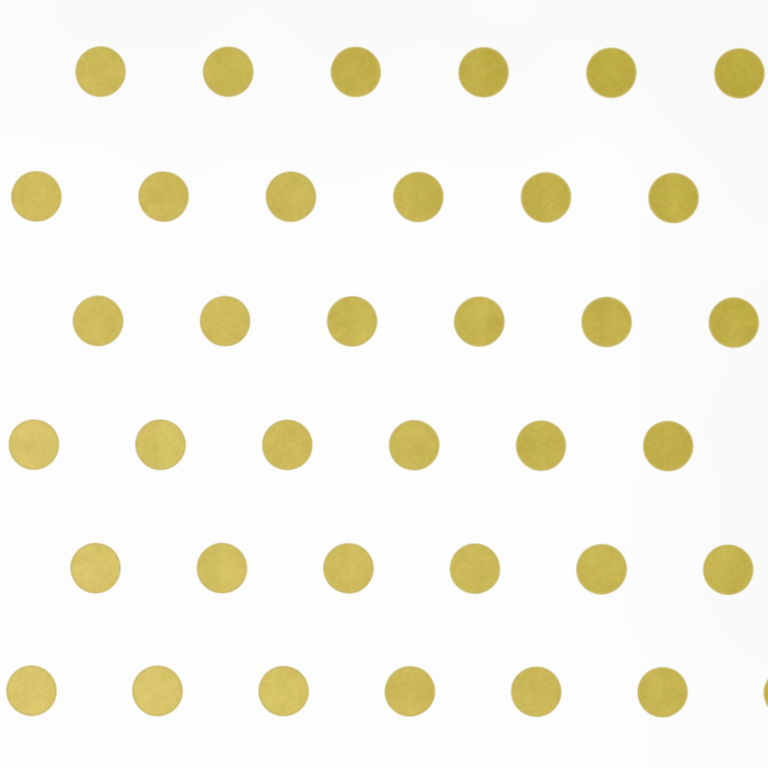
Write a Shadertoy shader that draws this pattern.

```glsl
// Staggered rows of metallic gold foil dots on near-white paper.
// Each pixel finds its nearest dot on a slightly tapering half-drop grid,
// then shades the disc with a diagonal tone, a soft sheen, grain and a pale rim.

float hash(vec2 p) {
    return fract(sin(dot(p, vec2(127.1, 311.7))) * 43758.5453);
}

float noise(vec2 p) {
    vec2 i = floor(p), f = fract(p);
    f = f * f * (3.0 - 2.0 * f);
    return mix(mix(hash(i), hash(i + vec2(1, 0)), f.x),
               mix(hash(i + vec2(0, 1)), hash(i + vec2(1, 1)), f.x), f.y);
}

// Centre of a dot, with y measured downward from the top edge
vec2 dotCentre(vec2 cell) {
    float odd = mod(cell.y, 2.0);
    float pitch = 0.1661 - 0.0004 * cell.y;
    float x = 0.1309 - 0.0016 * cell.y - 0.082 * odd
            + pitch * cell.x + 0.00005 * cell.x * cell.x;
    float y = 0.0932 + 0.163 * cell.y - 0.00035 * cell.y * cell.y + 0.0025 * x * x;
    return vec2(x, y);
}

// Column and row of the nearest dot
vec2 nearestCell(vec2 p) {
    float row = round((p.y - 0.0932) / 0.1613);
    float start = dotCentre(vec2(0.0, row)).x;
    return vec2(round((p.x - start) / (0.1663 - 0.0004 * row)), row);
}

vec3 paper(vec2 p) {
    float shade = 0.012 * smoothstep(0.3, 0.0, p.y)
                + 0.012 * smoothstep(0.75, 1.0, p.x);
    return vec3(0.995, 0.995, 0.996) - shade - 0.004 * noise(p * 9.0);
}

vec3 foil(vec2 p, vec2 offset, vec2 cell) {
    // Darker toward the top right, with a small change per dot
    float tone = 0.75 * p.x + 0.5 * (1.0 - p.y) - 0.1;
    tone += 0.16 * (hash(cell + 3.7) - 0.5);
    vec3 gold = mix(vec3(0.85, 0.77, 0.42), vec3(0.73, 0.66, 0.26), clamp(tone, 0.0, 1.0));

    // Soft upright sheen band and fine grain
    float band = (offset.x - 0.03 * (hash(cell) - 0.5)) / 0.012;
    gold += 0.025 * exp(-band * band) * hash(cell + 8.1);
    gold += 0.03 * (noise(p * 230.0) - 0.5) + 0.03 * (noise(p * 55.0) - 0.5);
    return gold;
}

void mainImage(out vec4 fragColor, in vec2 fragCoord) {
    vec2 p = fragCoord / iResolution.y;
    p.y = 1.0 - p.y;

    vec2 cell = nearestCell(p);
    vec2 offset = p - dotCentre(cell);
    float wobble = 0.0006 * (noise(p * 45.0) - 0.5);
    float d = length(offset) - 0.0322 - wobble;
    float soft = max(0.0011, 0.7 / iResolution.y);

    // Disc with a greyed edge, surrounded by a thin pale rim
    vec3 gold = foil(p, offset, cell);
    gold = mix(gold, vec3(0.77, 0.71, 0.41), 0.7 * smoothstep(-0.003, -0.0005, d));
    vec3 color = paper(p);
    color = mix(color, vec3(0.89, 0.86, 0.71), 1.0 - smoothstep(-soft, soft, d - 0.0012));
    color = mix(color, gold, 1.0 - smoothstep(-soft, soft, d));

    fragColor = vec4(color, 1.0);
}
```
